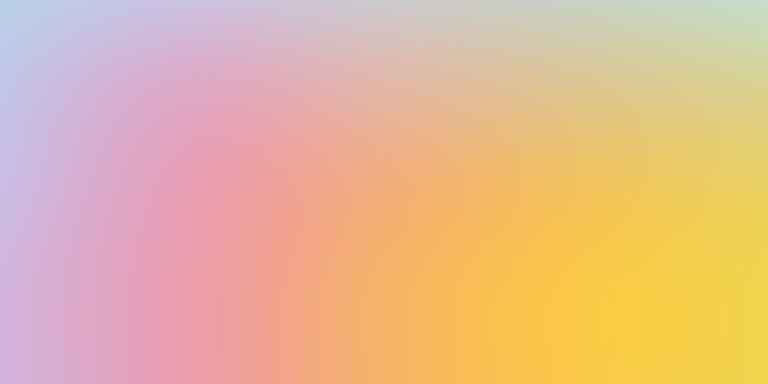
Reproduce this background procedurally as a Shadertoy shader.

```glsl
// A soft mesh gradient: pale blue and mint along the top, falling through
// lilac and rose on the left to coral, orange and golden yellow on the right.
// Four horizontal colour ramps are joined vertically by the same smooth curve.

// Smooth curve through five evenly spaced colours, t from 0 to 1.
vec3 smoothRamp(vec3 stops[5], float t) {
    float position = clamp(t, 0.0, 1.0) * 4.0;
    int i = min(int(position), 3);
    float f = position - float(i);

    vec3 a = stops[i];
    vec3 b = stops[i + 1];
    vec3 before = i > 0 ? stops[max(i - 1, 0)] : 2.0 * a - b;
    vec3 after = i < 3 ? stops[min(i + 2, 4)] : 2.0 * b - a;

    // Cubic Hermite blend with central-difference tangents
    vec3 tangentA = 0.5 * (b - before);
    vec3 tangentB = 0.5 * (after - a);
    float g = 1.0 - f;
    return mix(a, b, f * f * (3.0 - 2.0 * f))
         + f * g * (g * tangentA - f * tangentB);
}

void mainImage(out vec4 fragColor, in vec2 fragCoord) {
    vec2 uv = fragCoord / iResolution.xy;

    // Warm base: lilac, rose, orange, gold
    vec3 lower = smoothRamp(vec3[5](
        vec3(0.82, 0.71, 0.87), vec3(0.92, 0.615, 0.67),
        vec3(0.965, 0.70, 0.41), vec3(0.98, 0.785, 0.28),
        vec3(0.945, 0.83, 0.30)), uv.x);

    // Softer warm band across the centre
    vec3 middle = smoothRamp(vec3[5](
        vec3(0.79, 0.74, 0.90), vec3(0.91, 0.62, 0.70),
        vec3(0.95, 0.68, 0.48), vec3(0.95, 0.76, 0.36),
        vec3(0.92, 0.82, 0.38)), uv.x);

    // Dusty transition to the cool edge
    vec3 upper = smoothRamp(vec3[5](
        vec3(0.76, 0.77, 0.91), vec3(0.875, 0.655, 0.77),
        vec3(0.895, 0.71, 0.64), vec3(0.875, 0.77, 0.55),
        vec3(0.86, 0.82, 0.55)), uv.x);

    // Cool edge: sky blue, lavender, grey, mint
    vec3 top = smoothRamp(vec3[5](
        vec3(0.72, 0.82, 0.92), vec3(0.795, 0.76, 0.88),
        vec3(0.80, 0.79, 0.81), vec3(0.785, 0.82, 0.77),
        vec3(0.77, 0.87, 0.80)), uv.x);

    vec3 color = smoothRamp(vec3[5](lower, lower, middle, upper, top), uv.y);
    fragColor = vec4(clamp(color, 0.0, 1.0), 1.0);
}
```
